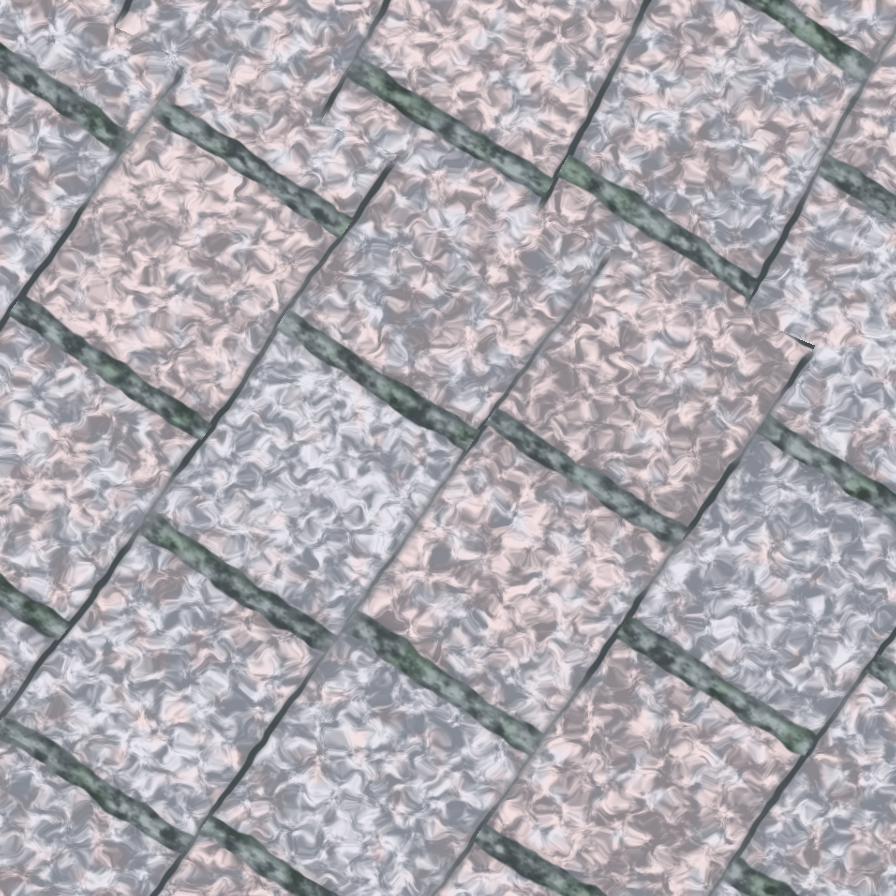
Reproduce this texture procedurally as a WebGL 2 fragment shader.

```glsl
#version 300 es
precision highp float;
// Speckled granite setts in slanted, staggered columns with wide mossy and thin dark joints.
uniform vec2 u_resolution;
out vec4 fragColor;

const vec2 PITCH = vec2(0.2526, 0.276);   // sett size across and along a column
const float FIRST_COLUMN = 0.212;
const float WIDE_HALF = 0.0135;
const float THIN_HALF = 0.0032;
// Stagger of each column, as a fraction of the sett length
const float STAGGER[6] = float[6](-0.19, 0.04, -0.38, -0.23, 0.38, -0.16);

const vec3 STONE_DARK = vec3(0.54, 0.545, 0.57);
const vec3 STONE_LIGHT = vec3(0.93, 0.905, 0.915);
const vec3 PINK_TINT = vec3(1.03, 0.975, 0.97);
const vec3 COOL_TINT = vec3(0.98, 1.0, 1.025);
const vec3 JOINT_DARK = vec3(0.23, 0.26, 0.27);
const vec3 JOINT_LIGHT = vec3(0.61, 0.65, 0.66);

float hash(vec2 p) {
  vec3 q = fract(vec3(p.xyx) * 0.1031);
  q += dot(q, q.yzx + 33.33);
  return fract((q.x + q.y) * q.z);
}

float noise(vec2 p) {
  vec2 i = floor(p), f = fract(p);
  f = f * f * (3.0 - 2.0 * f);
  return mix(mix(hash(i), hash(i + vec2(1, 0)), f.x),
             mix(hash(i + vec2(0, 1)), hash(i + vec2(1, 1)), f.x), f.y);
}

float fbm(vec2 p) {
  float sum = 0.0, weight = 0.54;
  for (int i = 0; i < 3; i++) {
    sum += weight * noise(p);
    p = mat2(1.6, 1.2, -1.2, 1.6) * p + 17.3;
    weight *= 0.55;
  }
  return sum;
}

// Coverage of a band: 1 inside halfWidth, 0 beyond it
float band(float d, float halfWidth, float soft) {
  return 1.0 - smoothstep(halfWidth - soft, halfWidth + soft, abs(d));
}

vec3 granite(vec2 p, vec2 id) {
  vec2 warp = vec2(noise(p * 60.0), noise(p * 60.0 + 40.0)) - 0.5;
  float grain = fbm(p * vec2(82.0, 100.0) + warp * 1.6 + hash(id) * 50.0);
  float cloud = noise(p * 16.0 + 9.0) - 0.5;
  float tone = smoothstep(0.22, 0.82, grain + 0.10 * cloud + 0.05 * (hash(id + 3.0) - 0.5));
  vec3 stone = mix(STONE_DARK, STONE_LIGHT, tone);
  float pink = smoothstep(0.3, 0.7, 0.6 * noise(p * 45.0 + 70.0) + 0.4 * hash(id + 8.0));
  return stone * mix(COOL_TINT, PINK_TINT, pink);
}

vec3 mortar(vec2 p, float across) {
  float grit = fbm(p * vec2(65.0, 90.0) + 120.0);
  float shade = smoothstep(0.2, 0.8, grit);
  float edge = smoothstep(0.35, 1.0, abs(across + 0.2));
  vec3 color = mix(JOINT_DARK, JOINT_LIGHT, shade * (1.0 - 0.55 * edge) + 0.12);
  float moss = smoothstep(0.5, 0.8, noise(p * 30.0 + 60.0));
  return color * mix(vec3(1.0), vec3(0.86, 0.91, 0.84), moss);
}

void main() {
  vec2 p = gl_FragCoord.xy / u_resolution;
  float aa = 1.0 / min(u_resolution.x, u_resolution.y);

  // Slanted axes: x across the columns, y along them
  vec2 s = vec2(0.819 * p.x + 0.574 * (1.0 - p.y), 0.574 * p.x - 0.819 * (1.0 - p.y));
  s += 0.008 * (vec2(noise(p * 9.0), noise(p * 9.0 + 31.0)) - 0.5);

  // Columns slip sideways and lean above a slanted fault
  float rise = s.y - (0.024 + 0.19 * s.x);
  float slip = rise > 0.0 ? 0.09 + 0.12 * rise : 0.0;
  vec2 cell = vec2((s.x + slip - FIRST_COLUMN) / PITCH.x, s.y / PITCH.y);
  float column = floor(cell.x);
  cell.y -= STAGGER[clamp(int(column) + 1, 0, 5)] + 0.03 * (fract(cell.x) - 0.5);
  vec2 id = vec2(column, floor(cell.y));
  vec2 toJoint = (fract(cell + 0.5) - 0.5) * PITCH;

  // Stones, a little worn near their borders
  vec3 color = granite(p, id + 20.0);
  float border = min(abs(toJoint.x), abs(toJoint.y) - WIDE_HALF);
  color *= 1.0 - 0.08 * (1.0 - smoothstep(0.0, 0.014, border));

  // Thin joints: soft grey dust with a broken dark core
  float line = floor(cell.x + 0.5);
  float ragged = noise(p * 75.0 + 5.0) - 0.5;
  float worn = smoothstep(0.25, 0.65, noise(vec2(line * 7.3, s.y * 11.0)));
  float ends = smoothstep(0.0, 0.025, abs(rise));
  float thinX = toJoint.x + 0.003 * ragged;
  float dust = band(thinX, THIN_HALF * 1.7, 0.0035) * ends;
  float core = band(thinX, THIN_HALF * mix(0.55, 1.1, worn), max(aa, 0.0014)) * ends;
  color = mix(color, vec3(0.55, 0.56, 0.59), 0.65 * dust);
  color = mix(color, JOINT_DARK, core * mix(0.25, 0.85, worn));

  // Wide joints: gritty fill, dark rim below, dusty ends
  float rim = 0.006 * (noise(p * 42.0 + 11.0) - 0.5) + 0.003 * ragged;
  float wide = band(toJoint.y + rim, WIDE_HALF, max(aa, 0.0018));
  vec3 fill = mortar(s, toJoint.y / WIDE_HALF);
  float underside = band(toJoint.y + rim + WIDE_HALF * 0.75, 0.003, 0.002);
  fill = mix(fill, JOINT_DARK, 0.55 * underside * noise(p * 25.0 + 2.0));
  float dusty = 1.0 - smoothstep(0.004, 0.02, abs(toJoint.x));
  fill = mix(fill, vec3(0.58, 0.60, 0.62), 0.5 * dusty * (1.0 - worn));
  color = mix(color, fill, wide);

  fragColor = vec4(clamp(color, 0.0, 1.0), 1.0);
}
```
